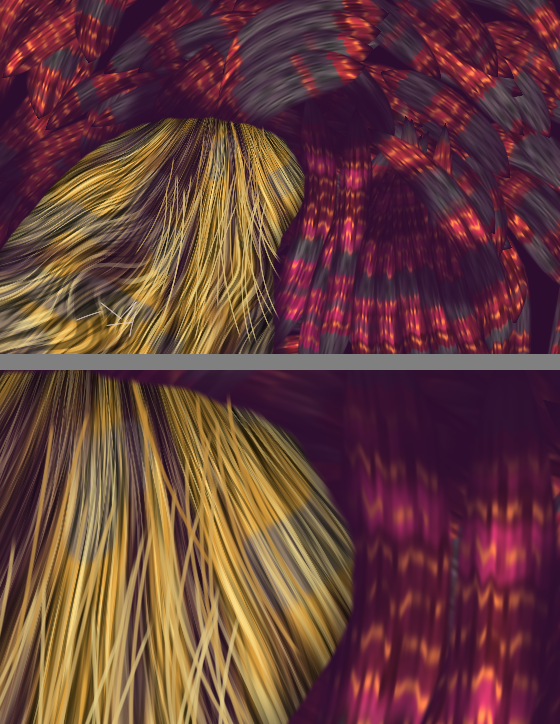
Top, the full canvas; bottom, a detail of the centre.
Write a Shadertoy shader that draws this texture.

```glsl
// Heaped skeins of dyed yarn: banded red ropes behind a loose golden hank.

const vec3 SHADOW  = vec3(0.175, 0.05, 0.18);
const vec3 WINE    = vec3(0.42, 0.12, 0.20);
const vec3 CRIMSON = vec3(0.66, 0.19, 0.23);
const vec3 MAGENTA = vec3(0.74, 0.18, 0.40);
const vec3 ORANGE  = vec3(0.96, 0.52, 0.25);
const vec3 SLATE   = vec3(0.32, 0.31, 0.33);
const vec3 UMBER   = vec3(0.30, 0.19, 0.18);
const vec3 GOLD    = vec3(0.76, 0.54, 0.22);
const vec3 STRAW   = vec3(0.90, 0.82, 0.56);
const vec3 ASH     = vec3(0.47, 0.41, 0.40);

float hash(vec2 p) {
    vec3 q = fract(p.xyx * vec3(0.1031, 0.1030, 0.0973));
    q += dot(q, q.yzx + 33.33);
    return fract((q.x + q.y) * q.z);
}

float noise(vec2 p) {
    vec2 i = floor(p), f = fract(p);
    f = f * f * (3.0 - 2.0 * f);
    return mix(mix(hash(i), hash(i + vec2(1, 0)), f.x),
               mix(hash(i + vec2(0, 1)), hash(i + vec2(1, 1)), f.x), f.y);
}

// Coordinates along and across a parabolic arc
vec2 arcSpace(vec2 p, vec2 centre, float angle, float bend) {
    vec2 d = p - centre, axis = vec2(cos(angle), sin(angle));
    float x = dot(d, axis);
    float y = dot(d, vec2(-axis.y, axis.x)) - bend * x * x;
    return vec2(x, y / sqrt(1.0 + 4.0 * bend * bend * x * x));
}

// Resist-dyed bands with ragged borders
vec3 dye(vec2 u, float seed, float pink) {
    float ragged = noise(vec2(u.y * 130.0, u.x * 9.0 + seed * 50.0));
    float t = u.x * 24.0 + seed * 17.0 + 0.5 * (ragged - 0.5);
    float streak = noise(vec2(u.y * 210.0, u.x * 26.0 + seed * 30.0));
    vec3 red = mix(CRIMSON, MAGENTA, pink * smoothstep(0.3, 0.55, noise(vec2(t * 0.3, 9))));
    vec3 col = mix(WINE, red, smoothstep(0.25, 0.6, noise(vec2(t * 0.9, seed * 31.0))));
    float cool = smoothstep(0.52, 0.66, noise(vec2(t * 0.75 + 40.0, seed * 23.0)));
    col = mix(col, SLATE, cool * 0.9);
    float glow = pow(0.5 + 0.5 * cos(6.2832 * t), 3.0) * (1.0 - cool);
    col = mix(col, ORANGE, glow * smoothstep(0.2, 0.75, streak) * 0.8);
    return col * (0.6 + 0.75 * streak);
}

// Lays one round rope over the colour below; size is half length, half width
vec3 skein(vec3 below, vec2 p, vec2 centre, float angle, vec2 size, float bend,
           float seed, float light, float pink) {
    vec2 u = arcSpace(p, centre, angle, bend);
    float taper = 1.0 - pow(abs(u.x / size.x), 4.0);
    if (taper <= 0.0) return below;
    float v = abs(u.y) / (size.y * taper);
    if (v > 1.0) return below;
    float fold = 0.35 + 0.95 * noise(vec2(u.y * 42.0 + seed * 70.0, u.x * 5.0));
    float lit = sqrt(1.0 - v * v) * fold * light * smoothstep(0.0, 0.5, taper);
    vec3 yarn = mix(SHADOW, dye(u, seed, pink), min(lit, 1.1));
    return mix(below, yarn, smoothstep(1.0, 0.85, v));
}

float strand(vec2 p, vec2 centre, float angle, float len, float bend) {
    vec2 u = arcSpace(p, centre, angle, bend);
    return smoothstep(0.0028, 0.0008, abs(u.y)) * smoothstep(len, len * 0.85, abs(u.x));
}

vec3 redHeap(vec2 p) {
    vec3 col = SHADOW;
    for (int i = 0; i < 84; i++) {
        float k = float(i), a = hash(vec2(k, 3)), b = hash(vec2(k, 8));
        vec2 c = vec2(mod(k * 5.0, 12.0) + a, floor(k / 12.0) + b) * vec2(0.137, 0.15);
        float angle = mix(0.75, -0.7, smoothstep(0.5, 1.1, c.x)) + (b - 0.5) * 0.8;
        angle -= 0.8 * smoothstep(1.1, 1.45, c.x) * smoothstep(0.55, 0.2, c.y);
        col = skein(col, p, c, angle, vec2(0.19 + 0.13 * a, 0.04 + 0.035 * b),
                    (a - 0.75) * 1.8, a, 0.55 + 0.6 * hash(vec2(k, 15)), 0.0);
    }
    // Fan of ropes whose bands nearly line up
    for (int i = 0; i < 9; i++) {
        float f = float(i) / 8.0, w = hash(vec2(i, 21));
        col = skein(col, p, vec2(mix(0.88, 1.32, f), 0.24 + 0.1 * w),
                    mix(1.25, 1.95, f) + 0.25 * (w - 0.5), vec2(0.4, 0.042 + 0.02 * w),
                    mix(-0.5, 0.7, w), 0.3 + f * 0.035, 0.8 + 0.35 * w, 1.0 - f * 0.75);
    }
    // Hollow beside a plump bundle of overlapping lobes
    vec2 h = (p - vec2(0.97, 0.66)) * vec2(1.0, 1.3);
    col = mix(col, SHADOW, 0.92 * smoothstep(0.2, 0.09, length(h)));
    for (int i = 0; i < 4; i++) {
        float k = float(i);
        col = skein(col, p, vec2(0.84 - 0.02 * k, 0.94 - 0.062 * k), 0.35 + 0.05 * k,
                    vec2(0.25, 0.075), -1.1, 0.62 + 0.012 * k, 1.05, 0.0);
    }
    return mix(col, SHADOW, 0.75 * smoothstep(0.5, 0.75, noise(p * 4.5 + 2.0)));
}

// Positive inside the golden hank
float hankShape(vec2 p) {
    float x = p.x - 0.53;
    float top = (0.67 - (x < 0.0 ? 1.36 : 0.8) * x * x - p.y) * 0.8;
    float side = 0.775 + 0.09 * smoothstep(0.25, 0.48, p.y) - p.x;
    float h = max(0.12 - abs(top - side), 0.0);
    return min(top, side) - h * h * 2.0 + 0.008 * (noise(p * 30.0) - 0.5);
}

vec3 goldHank(vec2 p) {
    vec2 q = p - vec2(0.62, 0.8);
    float r = length(q), theta = atan(q.x, -q.y) + 0.35 * r * r;
    theta += 0.1 * (noise(p * 5.0) - 0.5);
    float rope = smoothstep(0.2, 0.65, noise(vec2(theta * 13.0, r * 3.5)));
    float patches = noise(vec2(theta * 6.0 + 7.0, r * 14.0));
    vec3 col = mix(UMBER, GOLD, rope);
    col = mix(col, ASH, 0.85 * smoothstep(0.48, 0.68, patches));
    // Crossing layers of fine threads
    for (float k = 0.0; k < 4.0; k++) {
        float lean = theta + 0.07 * k * (noise(p * 4.0 + k * 13.0) - 0.5);
        float n = noise(vec2(lean * 125.0 + k * 37.0, r * 8.0));
        col *= 1.0 - 0.38 * smoothstep(0.5, 0.15, n);
        col = mix(col, mix(GOLD, STRAW, 0.35 + 0.22 * k), 0.5 * smoothstep(0.66, 0.88, n));
    }
    return mix(SHADOW, col, 0.55 + 0.55 * rope);
}

void mainImage(out vec4 fragColor, in vec2 fragCoord) {
    vec2 p = fragCoord / iResolution.y;
    float d = hankShape(p);
    vec3 col = mix(redHeap(p), SHADOW, 0.85 * smoothstep(-0.07, 0.0, d));
    vec3 gold = goldHank(p) * mix(0.65, 1.05, smoothstep(0.0, 0.06, d));
    col = mix(col, gold, smoothstep(-0.003, 0.004, d));
    // Loose threads, then pale knotted ends
    for (int i = 0; i < 46; i++) {
        float a = hash(vec2(i, 41)), b = hash(vec2(i, 57));
        bool knot = i >= 40;
        vec2 c = knot ? vec2(0.24 + 0.15 * a, 0.08 + 0.05 * b) : vec2(0.44 + 0.34 * a, 0.57 - 0.36 * b);
        float angle = knot ? a * 5.0 : a - 2.35 + 0.5 * hash(vec2(i, 63));
        float line = strand(p, c, angle, knot ? 0.04 : 0.1 + 0.12 * b, (a - 0.4) * 2.5);
        vec3 tint = knot ? vec3(0.87, 0.8, 0.78) : mix(GOLD, STRAW, b);
        col = mix(col, tint, line * 0.75 * smoothstep(-0.02, 0.005, d));
    }
    fragColor = vec4(clamp(col, 0.0, 1.0), 1.0);
}
```
